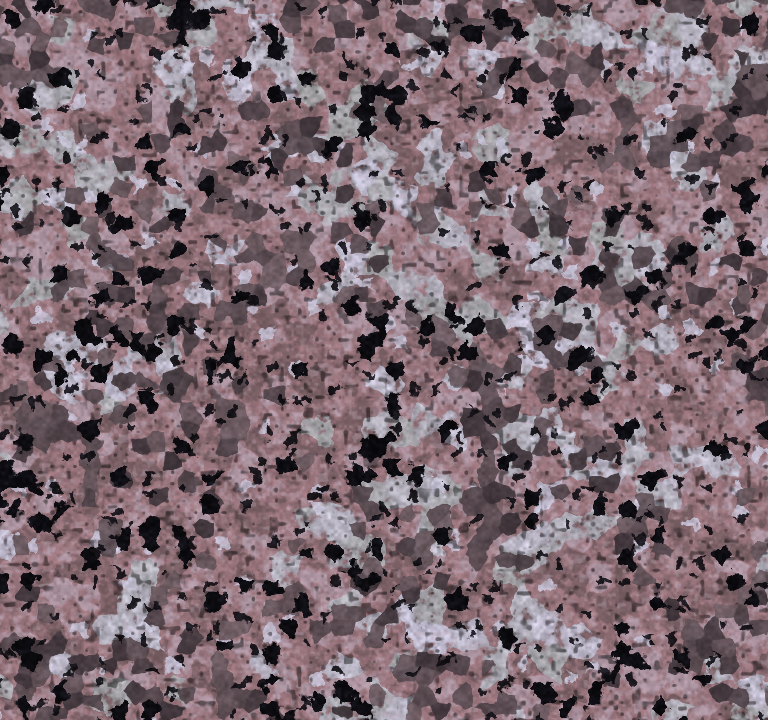
This texture is drawn by a WebGL 1 fragment shader. Its source:

```glsl
precision highp float;
uniform vec2 u_resolution;

float hash(vec2 p) {
  return fract(sin(dot(p, vec2(127.1, 311.7))) * 43758.5453);
}

float noise(vec2 p) {
  vec2 cell = floor(p);
  vec2 f = fract(p);
  f = f * f * (3.0 - 2.0 * f);
  float low = mix(hash(cell), hash(cell + vec2(1.0, 0.0)), f.x);
  float high = mix(hash(cell + vec2(0.0, 1.0)), hash(cell + vec2(1.0, 1.0)), f.x);
  return mix(low, high, f.y);
}

float fbm(vec2 p) {
  float sum = 0.0;
  float gain = 0.533;
  for (int i = 0; i < 4; i++) {
    sum += gain * noise(p);
    p = mat2(1.6, 1.2, -1.2, 1.6) * p + 7.3;
    gain *= 0.5;
  }
  return sum;
}

// Ragged displacement of the grain outlines
vec2 warp(vec2 p, float scale, float amount) {
  vec2 q = p * scale;
  return p + amount * (vec2(fbm(q), fbm(q + 41.7)) - 0.5);
}

// Voronoi grains: x = coverage of the clustered chosen cells, y = cell tone
vec2 grains(vec2 p, float scale, float share, float seed) {
  vec2 q = p * scale;
  vec2 home = floor(q);
  float chosen = 2.0;
  float other = 2.0;
  float toneSum = 0.0;
  float weightSum = 0.0;
  for (int y = -1; y <= 1; y++) {
    for (int x = -1; x <= 1; x++) {
      vec2 cell = home + vec2(float(x), float(y));
      vec2 id = cell + seed;
      vec2 site = cell + 0.1 + 0.8 * vec2(hash(id), hash(id + 19.3));
      float d = distance(q, site);
      float chance = 2.0 * share * smoothstep(0.2, 0.8, noise(id / 4.0));
      if (hash(id + 57.9) < chance) chosen = min(chosen, d);
      else other = min(other, d);
      float weight = exp(-28.0 * d);
      toneSum += weight * hash(id + 83.1);
      weightSum += weight;
    }
  }
  float soft = scale * max(0.0015, 0.8 / u_resolution.y);
  return vec2(smoothstep(-soft, soft, other - chosen), toneSum / weightSum);
}

vec3 feldspar(float tone, float mottle) {
  vec3 brown = vec3(0.47, 0.37, 0.39);
  vec3 rose = vec3(0.60, 0.455, 0.485);
  vec3 pale = vec3(0.67, 0.575, 0.625);
  float t = clamp(tone + 1.5 * (mottle - 0.5), 0.0, 1.0);
  vec3 color = mix(brown, rose, smoothstep(0.0, 0.45, t));
  return mix(color, pale, smoothstep(0.5, 1.0, t));
}

void main() {
  vec2 p = gl_FragCoord.xy / u_resolution.y;
  vec2 loose = warp(p, 45.0, 0.026);
  vec2 ragged = warp(p + 3.1, 75.0, 0.024);
  vec2 rounded = warp(p + 6.7, 60.0, 0.011);
  float mottle = fbm(p * 85.0);
  float fine = noise(p * 210.0 + 11.0);

  // Pink ground
  vec2 pink = grains(loose, 27.0, 0.0, 5.0);
  vec3 color = feldspar(pink.y, mottle);

  // Milky patches and a few bright chips
  vec2 milky = grains(loose + 1.7, 25.0, 0.21, 130.0);
  vec3 milk = mix(vec3(0.61, 0.61, 0.62), vec3(0.74, 0.72, 0.80), milky.y);
  milk *= 0.76 + 0.48 * mottle;
  color = mix(color, milk, milky.x * smoothstep(0.22, 0.42, mottle));
  vec2 chips = grains(ragged + 2.3, 60.0, 0.025, 270.0);
  color = mix(color, vec3(0.77, 0.76, 0.84), 0.85 * chips.x);

  // Crystal texture: pale frosting and dark pores
  color *= 0.89 + 0.22 * fine;
  color = mix(color, vec3(0.74, 0.66, 0.71), 0.35 * smoothstep(0.62, 0.9, noise(p * 150.0)));
  color *= 1.0 - 0.45 * smoothstep(0.68, 0.92, noise(p * 125.0 + 31.0));

  // Smoky quartz
  vec2 smoky = grains(rounded, 43.0, 0.22, 390.0);
  vec3 quartz = mix(vec3(0.22, 0.185, 0.205), vec3(0.44, 0.37, 0.395), smoky.y);
  quartz *= 0.72 + 0.34 * mottle + 0.22 * fine;
  color = mix(color, quartz, 0.94 * smoky.x);

  // Black mica clumps and flecks
  vec2 clumps = grains(ragged, 47.0, 0.075, 510.0);
  vec2 flecks = grains(ragged + 4.9, 95.0, 0.025, 640.0);
  vec3 mica = mix(vec3(0.025, 0.022, 0.032), vec3(0.08, 0.075, 0.105), fine * mottle * 2.0);
  color = mix(color, mica, max(clumps.x, 0.9 * flecks.x));

  gl_FragColor = vec4(color, 1.0);
}
```
